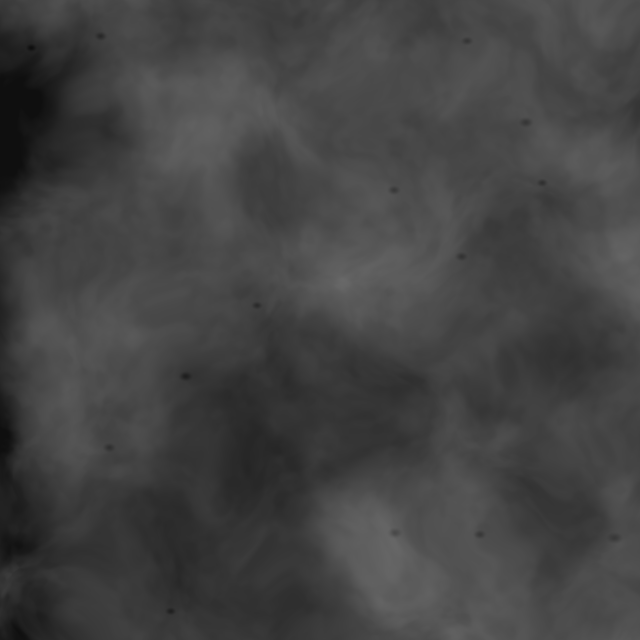
Give the GLSL for this texture, as a WebGL 2 fragment shader.

```glsl
#version 300 es
precision highp float;

#define BASE_GRAY 0.292
#define CONTRAST 0.165
#define CLOUD_SCALE 4.2
#define OCTAVES 5
#define OCTAVE_GAIN 0.56
#define WARP 0.07
#define EDGE_DEPTH 0.175
#define EDGE_WIDTH vec2(0.05, 0.135)
#define SPECK_GRID 9.0
#define SPECK_CHANCE 0.2
#define SPECK_DEPTH 0.085

uniform vec2 u_resolution;
out vec4 outColor;

vec3 hash3(vec2 p) {
    vec3 q = fract(p.xyx * vec3(0.1031, 0.1030, 0.0973));
    q += dot(q, q.yxz + 33.33);
    return fract((q.xxy + q.yzz) * q.zyx);
}

// Soft cellular noise: cell values blended by distance, centred on zero
float softCells(vec2 p) {
    vec2 cell = floor(p);
    float total = 0.0;
    float weights = 0.0;
    for (int y = -1; y <= 1; y++) {
        for (int x = -1; x <= 1; x++) {
            vec2 id = cell + vec2(x, y);
            vec3 h = hash3(id + 71.0);
            vec2 d = id + 0.2 + 0.6 * h.xy - p;
            float w = exp(-5.5 * dot(d, d));
            total += w * (h.z - 0.5);
            weights += w;
        }
    }
    return total / weights;
}

// Rotated octaves of soft cells
float clouds(vec2 p) {
    mat2 turn = mat2(0.8, 0.6, -0.6, 0.8);
    float sum = 0.0;
    float gain = 1.0;
    for (int i = 0; i < OCTAVES; i++) {
        sum += gain * softCells(p);
        p = turn * p * 2.03 + 17.3;
        gain *= OCTAVE_GAIN;
    }
    return sum;
}

// Sparse soft dark dots, slightly wider than tall
float specks(vec2 uv) {
    vec2 p = uv * SPECK_GRID;
    vec2 id = floor(p);
    vec3 h = hash3(id + 23.0);
    vec2 d = (p - id - 0.25 - 0.5 * h.xy) * vec2(0.8, 1.1);
    float radius = mix(0.07, 0.13, fract(h.z * 37.0));
    float dot_mask = 1.0 - smoothstep(0.0, radius, length(d));
    return dot_mask * step(h.z, SPECK_CHANCE);
}

void main() {
    vec2 uv = gl_FragCoord.xy / u_resolution;

    // Mottled gray body
    vec2 drift = vec2(softCells(uv * 7.0 + 5.0), softCells(uv * 7.0 + 43.0));
    float mottle = clouds((uv + WARP * drift) * CLOUD_SCALE + 3.0);
    float gray = BASE_GRAY + CONTRAST * mottle;

    // Paler lower right corner
    gray += 0.04 * smoothstep(0.55, 1.0, uv.x) * (1.0 - smoothstep(0.1, 0.6, uv.y));

    // Ragged shadow on the left, wider toward the top
    float width = mix(EDGE_WIDTH.x, EDGE_WIDTH.y, smoothstep(0.45, 0.95, uv.y));
    float reach = max(uv.x + 0.045 * mottle, 0.0) / width;
    gray -= EDGE_DEPTH * exp(-pow(reach, 1.3));

    gray -= SPECK_DEPTH * specks(uv);
    outColor = vec4(vec3(clamp(gray, 0.06, 0.42)), 1.0);
}
```
